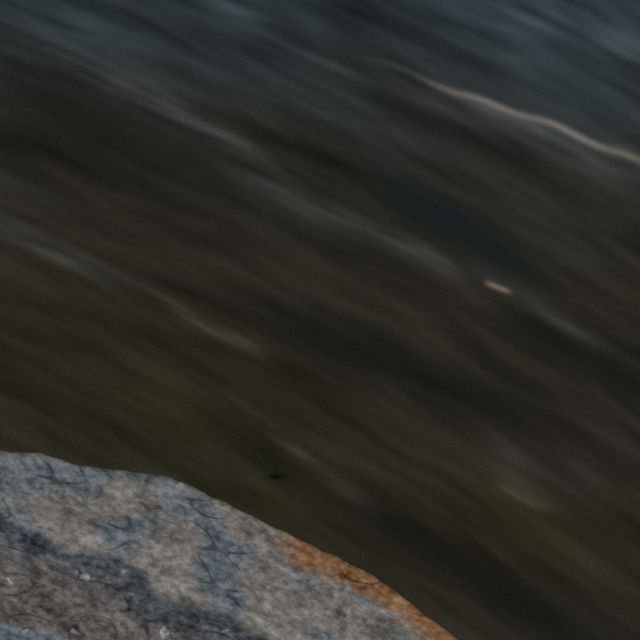
Give the GLSL for this texture, as a WebGL 1 fragment shader.

```glsl
precision highp float;
// Dim, wind-drawn water with a weathered boulder in the lower left corner.
// Stretched gradient noise makes the ripples, soft tapered strokes place the
// main glints and troughs, and a bent height line with fractal grain is the rock.

uniform vec2 u_resolution;

vec2 gradientAt(vec2 cell) {
  vec2 k = vec2(dot(cell, vec2(127.1, 311.7)), dot(cell, vec2(269.5, 183.3)));
  return fract(sin(k) * 43758.55) * 2.0 - 1.0;
}

float noise(vec2 p) {
  vec2 i = floor(p), f = fract(p);
  vec2 s = f * f * f * (f * (f * 6.0 - 15.0) + 10.0);
  vec2 e = vec2(1.0, 0.0);
  float low = mix(dot(gradientAt(i), f), dot(gradientAt(i + e), f - e), s.x);
  float high = mix(dot(gradientAt(i + e.yx), f - e.yx), dot(gradientAt(i + 1.0), f - 1.0), s.x);
  return mix(low, high, s.y);
}

float fbm(vec2 p) {
  float sum = 0.0, amp = 0.6;
  for (int i = 0; i < 5; i++) {
    sum += amp * noise(p);
    p = mat2(1.6, 1.2, -1.2, 1.6) * p + 7.3;
    amp *= 0.55;
  }
  return sum;
}

// Soft stroke from a to b, fading at both ends.
float stroke(vec2 p, vec2 a, vec2 b, float width) {
  vec2 d = b - a, r = p - a;
  float t = dot(r, d) / dot(d, d);
  float n = (r.x * d.y - r.y * d.x) / (length(d) * width);
  return exp(-n * n) * smoothstep(-0.12, 0.3, t) * (1.0 - smoothstep(0.7, 1.12, t));
}

float blob(vec2 p, vec2 center, vec2 radius) {
  vec2 d = (p - center) / radius;
  return exp(-dot(d, d));
}

vec3 waterColor(vec2 p) {
  // Ripple axes: the slope flattens toward the top.
  vec2 flow = vec2(p.x - 0.4 * p.y, p.y + p.x * (0.6 - 0.2 * p.y));
  flow.y += 0.012 * noise(p * 5.0);
  float broad = noise(flow * vec2(2.5, 13.0) + 3.0);
  float middle = noise(flow * vec2(5.0, 32.0) + 11.0);
  float fine = noise(flow * vec2(11.0, 75.0) + 23.0);
  float sky = smoothstep(0.62, 1.04, p.y + 0.12 * (p.x - 0.5) + 0.14 * broad);

  vec3 col = mix(vec3(0.152, 0.143, 0.118), vec3(0.165, 0.200, 0.212), sky);
  float ripple = 0.06 * broad + 0.065 * middle + 0.035 * fine;
  col += ripple * mix(vec3(0.85, 0.8, 0.75), vec3(1.25, 1.4, 1.45), sky);

  // Olive shallows and a violet sheen.
  float green = blob(p, vec2(0.27, 0.35), vec2(0.2, 0.13)) + blob(p, vec2(0.78, 0.18), vec2(0.2, 0.1))
    + 0.6 * blob(p, vec2(0.03, 0.49), vec2(0.12, 0.08)) + 0.7 * blob(p, vec2(0.46, 0.22), vec2(0.1, 0.08));
  col += green * (0.7 + broad) * vec3(0.012, 0.018, -0.022);
  col += vec3(0.035, 0.03, 0.04) * blob(p, vec2(0.89, 0.27), vec2(0.16, 0.07)) * (1.0 + 2.0 * middle);

  // Troughs.
  vec2 w = p + 0.012 * vec2(noise(p * 9.0), noise(p * 9.0 + 40.0));
  float dark = 0.55 * stroke(w, vec2(-0.08, 0.91), vec2(0.52, 0.66), 0.035)
    + 0.5 * stroke(w, vec2(0.38, 0.53), vec2(1.03, 0.26), 0.035)
    + 0.6 * stroke(w, vec2(0.78, 0.52), vec2(1.06, 0.36), 0.026)
    + 0.85 * stroke(w, vec2(0.49, 0.26), vec2(0.98, -0.05), 0.032);
  col = mix(col, vec3(0.095, 0.088, 0.077), clamp(dark, 0.0, 0.9));
  float pool = stroke(w, vec2(0.56, 0.735), vec2(0.85, 0.56), 0.03);
  col = mix(col, vec3(0.085, 0.118, 0.125), 0.85 * pool);

  // Reflected light.
  float cool = 0.075 * stroke(w, vec2(0.04, 0.95), vec2(0.46, 0.73), 0.022)
    + 0.09 * stroke(w, vec2(0.34, 0.74), vec2(0.82, 0.535), 0.015)
    + 0.05 * stroke(w, vec2(0.78, 0.55), vec2(0.95, 0.45), 0.012)
    + 0.07 * stroke(w, vec2(0.3, 1.01), vec2(0.58, 0.88), 0.016)
    + 0.07 * stroke(w, vec2(0.76, 1.0), vec2(1.06, 0.91), 0.032)
    + 0.05 * stroke(w, vec2(-0.08, 0.69), vec2(0.22, 0.54), 0.016);
  float warm = 0.09 * stroke(w, vec2(0.22, 0.55), vec2(0.42, 0.435), 0.010)
    + 0.06 * stroke(w, vec2(0.43, 0.31), vec2(0.6, 0.2), 0.011)
    + 0.06 * stroke(w, vec2(0.77, 0.245), vec2(0.86, 0.205), 0.009)
    + 0.06 * stroke(w, vec2(0.6, 0.89), vec2(1.08, 0.7), 0.026);
  float glint = 0.17 * stroke(w, vec2(0.6, 0.9), vec2(1.08, 0.722), 0.006)
    + 0.25 * stroke(p, vec2(0.755, 0.56), vec2(0.8, 0.542), 0.005);
  float shimmer = 1.0 + 1.1 * middle + 0.8 * fine;
  col += shimmer * (cool * vec3(0.9, 1.0, 1.08) + warm * vec3(1.05, 0.97, 0.9));
  col += glint * vec3(1.05, 0.88, 0.76);
  return col * (1.0 - 0.6 * blob(p, vec2(0.432, 0.255), vec2(0.013, 0.005)));
}

float rockTop(float x) {
  vec4 bends = max(x - vec4(0.065, 0.13, 0.267, 0.586), 0.0);
  return 0.297 - 0.1 * x + dot(bends, vec4(-0.19, 0.17, -0.37, -0.27));
}

vec3 rockColor(vec2 p, float depth) {
  vec2 grain = vec2(p.x - 0.5 * p.y, p.y + 0.45 * p.x);
  float rough = fbm(grain * vec2(16.0, 30.0));
  float grit = fbm(grain * vec2(60.0, 95.0) + 5.0);
  float patches = noise(p * 13.0 + 9.0);
  vec3 col = mix(vec3(0.41, 0.395, 0.38), vec3(0.34, 0.37, 0.39), smoothstep(-0.15, 0.3, patches));
  col = mix(col, vec3(0.29, 0.33, 0.355), 0.75 * blob(p, vec2(0.0, 0.26), vec2(0.08, 0.035)));

  // Shaded face beneath the ledge, then the pale foot.
  float below = 0.207 - 0.49 * p.x + 0.05 * noise(p * 14.0) + 0.02 * rough - p.y;
  float face = smoothstep(-0.006, 0.014, below);
  vec3 shade = mix(vec3(0.24, 0.26, 0.28), vec3(0.33, 0.31, 0.30), smoothstep(0.02, 0.09, below));
  col = mix(col, shade, 0.85 * face);
  col += 0.05 * exp(-pow((below + 0.016) / 0.014, 2.0));
  float foot = 0.032 - 0.27 * p.x + 0.015 * rough - p.y;
  col = mix(col, vec3(0.37, 0.40, 0.43), smoothstep(0.0, 0.008, foot));

  // Rust along the right shoulder, mineral flecks and cracks.
  float rust = smoothstep(0.41, 0.48, p.x) * (1.0 - smoothstep(0.02, 0.055, depth + 0.05 * rough));
  col = mix(col, vec3(0.47, 0.32, 0.20), 0.8 * rust);
  col += 0.22 * rough + 0.26 * grit;
  col += 0.17 * smoothstep(0.18, 0.4, fbm(p * 34.0 + 17.0)) * (0.4 + face);
  float crack = 1.0 - smoothstep(0.0, 0.035, abs(noise(grain * vec2(9.0, 22.0) + 31.0)));
  col *= 1.0 - 0.28 * crack * smoothstep(-0.1, 0.2, patches);
  return col * mix(0.85, 1.0, smoothstep(0.0, 0.008, depth));
}

void main() {
  vec2 p = gl_FragCoord.xy / u_resolution;
  float depth = rockTop(p.x) + 0.005 * noise(p * 35.0) - p.y;
  float edge = 1.2 / u_resolution.y;
  vec3 col = mix(waterColor(p), rockColor(p, depth), smoothstep(-edge, edge, depth));
  col += 0.022 * noise(p * 230.0);
  gl_FragColor = vec4(clamp(col, 0.0, 1.0), 1.0);
}
```
